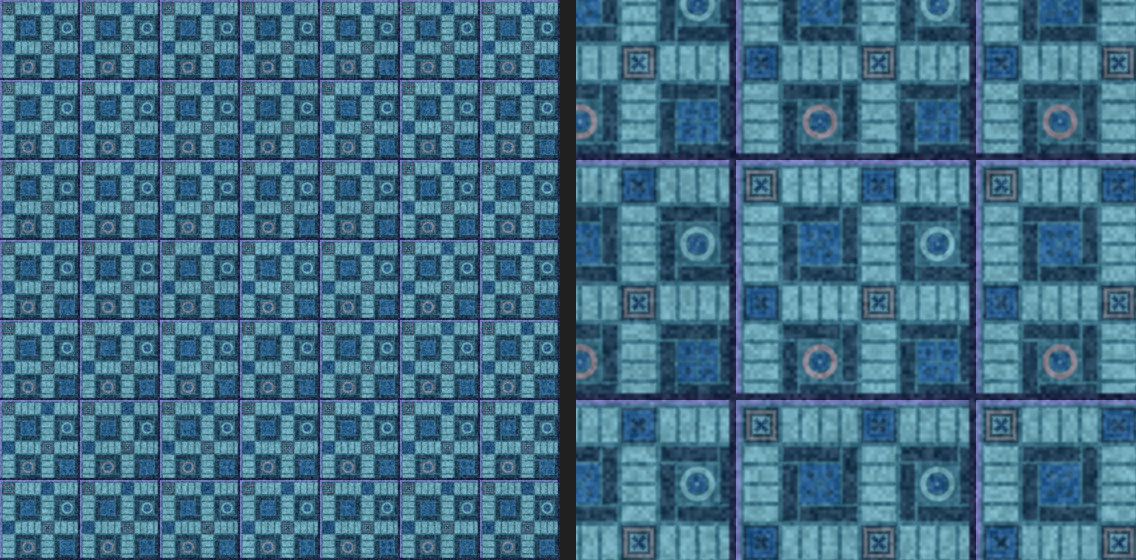
Left: the whole. Right: its middle third, enlarged.
Write a Shadertoy shader that draws this pattern.

```glsl
// Seven by seven teal mosaic tiles: studs, slat stacks, pinwheels and bevelled rims.

const float REPEATS = 7.0;
const float PITCH = 0.49;    // half-tile module, in tile units
const float INSET = 0.025;   // margin before the first module
const float NARROW = 0.16;   // width of studs and slat stacks
const float WIDE = 0.33;     // width of pinwheel blocks

const vec3 GROUT = vec3(0.23, 0.44, 0.52);
const vec3 SLAT = vec3(0.43, 0.65, 0.71);
const vec3 DARK = vec3(0.13, 0.25, 0.34);
const vec3 BLUE = vec3(0.16, 0.37, 0.57);
const vec3 RIM = vec3(0.13, 0.16, 0.28);
const vec3 LILAC = vec3(0.48, 0.48, 0.74);
const vec3 ROSE = vec3(0.53, 0.50, 0.55);
const vec3 TAUPE = vec3(0.42, 0.46, 0.50);

float hash(vec2 p) {
    vec3 q = fract(p.xyx * 0.1031);
    q += dot(q, q.yzx + 33.33);
    return fract((q.x + q.y) * q.z);
}

float valueNoise(vec2 p) {
    vec2 i = floor(p), f = fract(p);
    f = f * f * (3.0 - 2.0 * f);
    return mix(mix(hash(i), hash(i + vec2(1, 0)), f.x),
               mix(hash(i + vec2(0, 1)), hash(i + vec2(1, 1)), f.x), f.y);
}

float box(vec2 p, vec2 halfSize) {
    vec2 d = abs(p) - halfSize;
    return length(max(d, 0.0)) + min(max(d.x, d.y), 0.0);
}

float fill(float d, float aa) {
    return 1.0 - smoothstep(-aa, aa, d);
}

// Diagonal cross of two short strokes
float crossShape(vec2 p, float reach, float stroke) {
    vec2 r = vec2(p.x + p.y, p.x - p.y) * 0.7071;
    return min(box(r, vec2(reach, stroke)), box(r, vec2(stroke, reach)));
}

// Four slats side by side along x
vec3 slats(vec2 p, float aa) {
    float step4 = WIDE / 4.0;
    vec2 local = vec2(mod(p.x, step4) - 0.5 * step4, p.y - 0.5 * NARROW);
    return mix(GROUT, SLAT, fill(box(local, vec2(0.031, 0.069)) - 0.001, aa));
}

// Nested square frames around a cross
vec3 stud(vec2 p, bool warm, float aa) {
    vec3 col = mix(GROUT, DARK, fill(box(p, vec2(0.073)), aa));
    col = mix(col, warm ? TAUPE : BLUE, fill(box(p, vec2(0.062)), aa));
    col = mix(col, warm ? DARK : BLUE * 0.85, fill(box(p, vec2(0.047)), aa));
    col = mix(col, warm ? SLAT * 0.85 : BLUE, fill(box(p, vec2(0.037)), aa));
    return mix(col, warm ? BLUE * 0.75 : DARK, fill(crossShape(p, 0.034, 0.009), aa));
}

// Blue square with a cross or a four-pane split
vec3 bluePanel(vec3 col, vec2 p, bool panes, float aa) {
    col = mix(col, BLUE, fill(box(p, vec2(0.082)), aa));
    vec2 quarter = abs(p) - 0.04;
    float mark = panes ? min(abs(p.x), abs(p.y)) - 0.006
                       : crossShape(p, 0.07, 0.006);
    col = mix(col, GROUT, 0.8 * fill(max(mark, box(p, vec2(0.078))), aa));
    return mix(col, DARK, 0.6 * fill(length(quarter) - 0.014, aa));
}

// Ring around a blue rosette
vec3 medallion(vec3 col, vec2 p, vec3 ringColour, float aa) {
    col = mix(col, mix(GROUT, DARK, 0.2), fill(box(p, vec2(0.082)), aa));
    float r = length(p);
    col = mix(col, ringColour, fill(abs(r - 0.06) - 0.012, aa));
    float petals = min(r - 0.033, crossShape(p, 0.044, 0.010));
    col = mix(col, BLUE * 0.9, fill(petals, aa));
    return mix(col, SLAT, 0.6 * fill(r - 0.008, aa));
}

// Four dark bars circling a centre chosen by the module
vec3 pinwheel(vec2 p, vec2 module, float aa) {
    vec3 col = GROUT;
    vec2 q = p;
    for (int i = 0; i < 4; i++) {
        float bar = box(q - vec2(-0.035, -0.125), vec2(0.117, 0.030));
        col = mix(col, DARK, fill(bar, aa));
        q = vec2(q.y, -q.x);
    }
    if (module.x == module.y) return bluePanel(col, p, module.x > 0.5, aa);
    return medallion(col, p, module.x > 0.5 ? SLAT : ROSE, aa);
}

void mainImage(out vec4 fragColor, in vec2 fragCoord) {
    vec2 canvas = fragCoord / iResolution.xy;
    vec2 id = floor(canvas * REPEATS);
    vec2 t = fract(canvas * REPEATS);
    t.y = 1.0 - t.y;
    float aa = max(REPEATS / iResolution.y, 0.008);

    // Choose the part within each half-tile module
    vec2 module = clamp(floor((t - INSET) / PITCH), 0.0, 1.0);
    vec2 f = t - INSET - module * PITCH;
    bvec2 narrow = lessThan(f, vec2(NARROW));
    vec3 col;
    if (all(narrow)) col = stud(f - 0.5 * NARROW, module.x == module.y, aa);
    else if (narrow.y) col = slats(f - vec2(NARROW, 0.0), aa);
    else if (narrow.x) col = slats(f.yx - vec2(NARROW, 0.0), aa);
    else col = pinwheel(f - NARROW - 0.5 * WIDE, module, aa);

    // Lit upper-left rim and shaded lower-right rim
    float wear = valueNoise(canvas * 150.0);
    col = mix(col, LILAC, fill(min(t.x, t.y) - 0.020, aa) * (0.65 + 0.35 * wear));
    col = mix(col, RIM, fill(0.972 - max(t.x, t.y), aa));

    // Woven grain and slight tone shift per tile
    float grain = valueNoise(canvas * 420.0) + 0.5 * valueNoise(canvas * 230.0 + 17.0) - 0.75;
    col += grain * vec3(0.13, 0.15, 0.16);
    col *= 0.98 + 0.04 * hash(id + 5.0);
    fragColor = vec4(clamp(col, 0.0, 1.0), 1.0);
}
```
